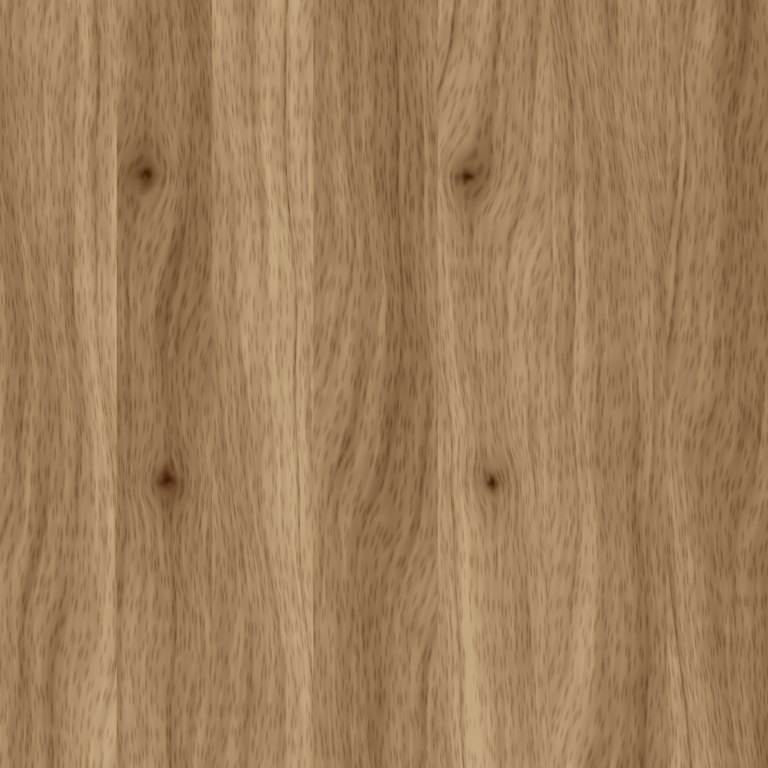
Reproduce this texture procedurally as a Shadertoy shader.

```glsl
const int PLANKS = 7;
const float EDGES[8] = float[8](-0.1, 0.152, 0.276, 0.408, 0.570, 0.716, 0.868, 1.1);
const float TONES[7] = float[7](0.06, -0.17, 0.06, -0.09, 0.08, 0.01, -0.19);
const vec3 DARK_WOOD = vec3(0.49, 0.36, 0.23);
const vec3 PALE_WOOD = vec3(0.71, 0.59, 0.44);
const float SEAM_BLUR = 0.0009;

float hash(vec2 p) {
    vec3 q = fract(vec3(p.xyx) * 0.1031);
    q += dot(q, q.yzx + 33.33);
    return fract((q.x + q.y) * q.z);
}

float valueNoise(vec2 p) {
    vec2 cell = floor(p);
    vec2 f = fract(p);
    f = f * f * (3.0 - 2.0 * f);
    float low = mix(hash(cell), hash(cell + vec2(1.0, 0.0)), f.x);
    float high = mix(hash(cell + vec2(0.0, 1.0)), hash(cell + 1.0), f.x);
    return mix(low, high, f.y);
}

// Centred noise drawn out along the grain
float streak(vec2 grain, vec2 scale, float seed) {
    return valueNoise(grain * scale + seed * vec2(17.0, 31.0) + 40.0) - 0.5;
}

// Distance to the nearest scattered point
float cellular(vec2 p) {
    vec2 cell = floor(p);
    float nearest = 4.0;
    for (int y = -1; y <= 1; y++) {
        for (int x = -1; x <= 1; x++) {
            vec2 id = cell + vec2(x, y);
            vec2 offset = id + vec2(hash(id), hash(id + 57.0)) - p;
            nearest = min(nearest, dot(offset, offset));
        }
    }
    return sqrt(nearest);
}

// Sideways drift of the fibres, as layered sines
float bend(vec2 p, float seed) {
    float sway = mix(0.010, 0.024, hash(vec2(seed, 3.0)));
    return sway * sin(p.y * 4.6 + seed * 2.4 + p.x * 9.0)
        + 0.007 * sin(p.y * 10.5 + seed * 5.1 + p.x * 21.0)
        + 0.002 * sin(p.y * 25.0 + seed * 1.7 + p.x * 40.0);
}

vec2 knotCentre(int plank, int k) {
    float along = hash(vec2(plank, k) + 8.0);
    float x = mix(EDGES[plank], EDGES[plank + 1], 0.25 + 0.4 * along);
    return vec2(x, 0.37 + 0.41 * float(k) + 0.02 * (along - 0.5));
}

// Dark late wood that ends in a crisp edge
float growthRings(vec2 grain, float seed) {
    float phase = fract(grain.x * 24.0 + 1.6 * streak(grain, vec2(9.0, 1.2), seed + 2.0));
    float strength = valueNoise(grain * vec2(30.0, 2.0) + seed * 9.0);
    return pow(phase, 5.0) * smoothstep(1.0, 0.92, phase) * strength;
}

// Thin dark vein beside the pale sapwood
float sapwood(vec2 grain, int plank) {
    float inset = plank < 3 ? EDGES[plank + 1] - grain.x : grain.x - EDGES[plank];
    float pale = 0.30 * smoothstep(0.075, 0.015, inset);
    float gap = inset - 0.018;
    float width = gap > 0.0 ? 0.0035 : 0.0012;
    float strength = 0.25 + 0.75 * valueNoise(vec2(grain.y * 5.0, float(plank) * 3.0));
    return pale - 0.75 * strength * exp(-abs(gap) / width);
}

float plankTone(vec2 p, int plank) {
    float seed = float(plank) + 1.0;
    vec2 grain = vec2(p.x + bend(p, seed), p.y);
    float tone = 0.70 + TONES[plank];

    // Knots push the grain aside and stain it
    if (plank % 3 == 1) {
        for (int k = 0; k < 2; k++) {
            vec2 d = (p - knotCentre(plank, k)) * vec2(1.0, 0.8);
            float r = length(d) / 0.012;
            float ragged = 0.5 + valueNoise(p * vec2(190.0, 130.0));
            grain.x -= 0.75 * d.x * exp(-0.12 * r * r);
            tone -= 0.85 * ragged * exp(-1.6 * r * r);
            tone -= 0.30 * exp(-0.16 * r * r);
            tone -= 0.14 * exp(-pow(d.y / 0.004, 2.0) - abs(d.x) / 0.025);
        }
    }

    // Broad bands down to fine fibres
    tone += 0.44 * streak(grain, vec2(16.0, 1.0), seed);
    tone += 0.36 * streak(grain, vec2(55.0, 1.8), seed + 3.0);
    tone += 0.30 * streak(grain, vec2(130.0, 5.0), seed + 5.0);
    tone += 0.34 * streak(grain, vec2(270.0, 22.0), seed + 7.0);
    tone += 0.09 * streak(grain, vec2(14.0, 65.0), seed + 9.0);
    tone -= 0.55 * growthRings(grain, seed);
    if (plank % 2 == 0) tone += sapwood(grain, plank);

    // Short pores along the fibres
    float pore = smoothstep(0.42, 0.08, cellular(grain * vec2(185.0, 30.0) + seed * 13.0));
    return tone - 0.32 * pore;
}

void mainImage(out vec4 fragColor, in vec2 fragCoord) {
    vec2 p = fragCoord / iResolution.xy;
    float tone = 0.0;
    for (int i = 0; i < PLANKS; i++) {
        float left = smoothstep(-SEAM_BLUR, SEAM_BLUR, p.x - EDGES[i]);
        float right = smoothstep(-SEAM_BLUR, SEAM_BLUR, p.x - EDGES[i + 1]);
        float cover = left - right;
        if (cover > 0.0) tone += cover * plankTone(p, i);
    }
    vec3 wood = mix(DARK_WOOD, PALE_WOOD, clamp(tone, -1.1, 1.25));
    fragColor = vec4(wood, 1.0);
}
```
